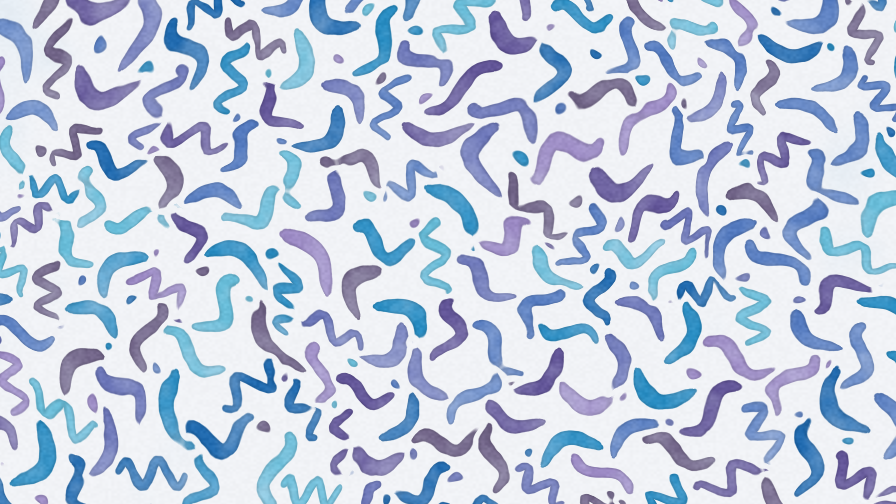
Give the GLSL for this pattern, as a Shadertoy shader.

```glsl
// Scattered watercolour squiggles, crescents and dabs in blue and violet on white paper.

float hash(vec2 p) {
    vec3 a = fract(p.xyx * vec3(0.1031, 0.1030, 0.0973));
    a += dot(a, a.yzx + 33.33);
    return fract((a.x + a.y) * a.z);
}

float noise(vec2 p) {
    vec2 i = floor(p), f = fract(p);
    f = f * f * (3.0 - 2.0 * f);
    return mix(mix(hash(i), hash(i + vec2(1, 0)), f.x),
               mix(hash(i + vec2(0, 1)), hash(i + vec2(1, 1)), f.x), f.y);
}

float fbm(vec2 p) {
    return 0.55 * noise(p) + 0.3 * noise(p * 2.1 + 7.0) + 0.15 * noise(p * 4.3 + 19.0);
}

mat2 rotation(float a) {
    return mat2(cos(a), sin(a), -sin(a), cos(a));
}

// Tapered brush stroke along a sine curve: x = signed distance, y = position along it.
vec2 brushStroke(vec2 p, vec2 id) {
    float kind = hash(id + 3.1), vary = hash(id + 17.7);
    float quarterTurn = mod(id.x + id.y, 2.0) * 1.5708;
    p = rotation(quarterTurn + (hash(id + 9.3) - 0.5) * 1.3) * p;
    if (hash(id + 51.0) < 0.5) p.y = -p.y;

    // Crescent by default, else an S bend or a tight wave.
    float freq = 1.7, phase = 1.5708, amp = 0.25 + 0.15 * vary;
    float thick = 0.135 + 0.03 * vary, tipWidth = 0.3, lift = 0.5;
    if (kind > 0.36) {
        freq = 2.7 + 0.9 * vary; phase = vary * 1.4; amp = 0.21;
        thick = 0.125; tipWidth = 0.6; lift = 0.2 * vary;
    }
    if (kind > 0.74) {
        freq = 5.2 + 1.6 * vary; phase = vary * 6.0; amp = 0.21;
        thick = 0.088; tipWidth = 0.75; lift = 0.0;
    }
    float halfLength = 0.54 + 0.12 * hash(id + 71.0);

    vec2 best = vec2(9.0, 0.0), a = vec2(0);
    for (int i = 0; i <= 20; i++) {
        float t = float(i) / 10.0 - 1.0;
        vec2 b = vec2(t * halfLength, amp * (sin(freq * t + phase) - lift));
        if (i > 0) {
            vec2 ab = b - a;
            float h = clamp(dot(p - a, ab) / dot(ab, ab), 0.0, 1.0);
            float s = t - 0.1 + 0.1 * h;
            float radius = thick * mix(tipWidth, 1.0, sqrt(max(1.0 - s * s, 0.0)));
            float d = length(p - a - ab * h) - radius * (1.0 - 0.15 * s);
            if (d < best.x) best = vec2(d, s);
        }
        a = b;
    }
    return best;
}

// Small bean-shaped dab.
float dab(vec2 p, vec2 id) {
    p = rotation(hash(id) * 6.28) * p;
    p.y += 1.8 * p.x * p.x;
    return length(p * vec2(0.75, 1.1)) - 0.075 - 0.045 * hash(id + 5.0);
}

vec3 pigment(vec2 id) {
    vec3 inks[8] = vec3[8](
        vec3(0.42, 0.46, 0.72), vec3(0.39, 0.34, 0.60), vec3(0.13, 0.42, 0.69),
        vec3(0.16, 0.55, 0.76), vec3(0.41, 0.74, 0.85), vec3(0.61, 0.54, 0.77),
        vec3(0.45, 0.40, 0.54), vec3(0.33, 0.48, 0.75));
    // Neighbouring strokes tend to share a colour family.
    float pick = fract(noise(id * 0.3 + 4.0) * 1.5 + hash(id + 23.0) * 0.7);
    return inks[int(pick * 7.99)];
}

void mainImage(out vec4 fragColor, in vec2 fragCoord) {
    vec2 uv = fragCoord / iResolution.y;
    float pixel = 9.6 / iResolution.y;

    // Tilted, gently warped lattice of strokes.
    vec2 q = rotation(0.5) * uv * 9.6 + 30.0;
    q += 0.8 * vec2(noise(q * 0.35), noise(q * 0.35 + 40.0));
    vec2 wobble = q + 0.035 * (vec2(noise(q * 6.0), noise(q * 6.0 + 11.0)) - 0.5);

    // Nearest and second nearest shape.
    float near = 9.0, next = 9.0, along = 0.0;
    vec2 owner = vec2(0), cell = floor(wobble);
    for (int k = 0; k < 9; k++) {
        vec2 id = cell + vec2(k % 3 - 1, k / 3 - 1);
        vec2 jitter = 0.24 * (vec2(hash(id + 1.7), hash(id + 8.2)) - 0.5);
        vec2 p = wobble - id - 0.5 - jitter;
        vec2 s = brushStroke(p, id);
        if (s.x < near) { next = near; near = s.x; along = s.y; owner = id; }
        else next = min(next, s.x);
        if (hash(id + 33.0) < 0.5) {
            float d = dab(p - 0.5 + jitter, id + 90.0);
            if (d < near) { next = near; near = d; along = 0.0; owner = id + 90.0; }
            else next = min(next, d);
        }
    }
    // Keep a bare gap between shapes, with rounded cuts.
    float gap = 0.5 * (0.1 - (next - near));
    float blend = max(0.06 - abs(near - gap), 0.0) / 0.06;
    float d = max(near, gap) + 0.015 * blend * blend;

    // Paper with fine grain and faint washes.
    float grain = noise(uv * vec2(170, 210)) - 0.5;
    vec3 paper = vec3(0.945, 0.952, 0.966) + 0.022 * grain;
    paper -= vec3(0.05, 0.025, 0.01) * smoothstep(0.62, 0.85, fbm(uv * 3.0 + 2.0));

    // Pooled pigment: uneven dilution, darker rim, granulation.
    float dilution = 0.04 + 0.28 * hash(owner + 61.0) * hash(owner + 44.0);
    dilution += 0.5 * (fbm(q * 2.2) - 0.4) + 0.1 * along;
    vec3 ink = mix(pigment(owner), vec3(0.86, 0.89, 0.95), clamp(dilution, 0.0, 0.65));
    ink *= 1.0 - 0.1 * smoothstep(-0.06, -0.01, d);
    ink += 0.06 * grain;

    float cover = smoothstep(0.75 * pixel, -0.75 * pixel, d);
    fragColor = vec4(mix(paper, ink, cover), 1.0);
}
```
